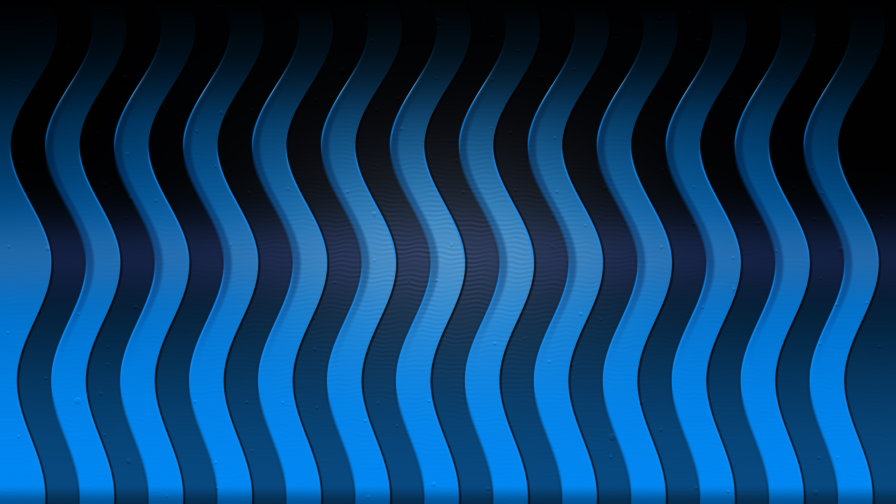
Write a Shadertoy shader that draws this background.

```glsl
// Embossed vertical wave ribbons in blue and black, with a hazy glow, ripples and droplets.
#define PERIOD 0.1368      // ribbon spacing, in canvas heights
#define FIRST_EDGE 0.133   // mean left edge of the first bright ribbon
#define RIBBONS 12.0
#define WAVE_LENGTH 0.468
#define WAVE_CREST 0.472   // height of a crest leaning right
#define AMP_LOW 0.025
#define AMP_HIGH 0.051
#define LINE_WIDTH 0.0021
#define RIPPLES 108.0
#define DROP_CELLS 17.0
#define BRIGHT_BLUE vec3(0.005, 0.53, 0.95)
#define DEEP_BLUE vec3(0.025, 0.28, 0.49)

const float TAU = 6.2831853;

vec3 hash3(vec2 p) {
    vec3 q = fract(vec3(p.xyx) * vec3(0.1031, 0.1030, 0.0973));
    q += dot(q, q.yxz + 33.33);
    return fract((q.xxy + q.yzz) * q.zyx);
}

float bell(float x, float width) {
    return exp(-x * x / (width * width));
}

// Sparse cellular droplets: light on the upper rim, dark on the lower rim.
float droplets(vec2 p, float aa) {
    vec2 g = p * DROP_CELLS;
    vec2 cell = floor(g);
    vec3 h = hash3(cell);
    vec2 offset = (g - cell - 0.2 - 0.6 * h.xy) / DROP_CELLS;
    float radius = mix(0.002, 0.006, pow(h.z, 8.0));
    float r = length(offset);
    float rim = bell(r - radius, 0.001 + 0.4 * aa);
    float present = step(0.75, hash3(cell + 51.0).x);
    return present * rim * offset.y / max(r, 0.001);
}

void mainImage(out vec4 fragColor, in vec2 fragCoord) {
    float aa = 1.0 / iResolution.y;
    vec2 p = fragCoord * aa;
    float aspect = iResolution.x * aa;

    // Wave whose swing grows with height
    float phase = TAU * (p.y - WAVE_CREST) / WAVE_LENGTH;
    float amp = mix(AMP_LOW, AMP_HIGH, p.y);
    float slope = -amp * sin(phase) * TAU / WAVE_LENGTH;
    float stretch = sqrt(1.0 + slope * slope);

    // Ribbon coordinate; the ends are held solid bright and solid dark
    float u = (p.x - FIRST_EDGE - amp * cos(phase)) / PERIOD;
    u = clamp(u, -0.75, RIBBONS - 0.25);
    float across = fract(u + 0.25) - 0.5;
    float side = across < 0.0 ? -1.0 : 1.0;
    float dist = (0.25 - abs(across)) * PERIOD / stretch;
    float lit = -side * slope / stretch;   // edges facing up catch light
    float soft = 0.7 * aa + 0.004 * step(side, 0.0) * smoothstep(0.0, 0.3, -lit);
    float ribbon = smoothstep(-soft, soft, dist);

    // Vertical gradients
    vec3 bright = BRIGHT_BLUE * (1.0 - pow(p.y, 1.9));
    bright *= 1.0 - 0.5 * smoothstep(0.74, 0.92, p.y);
    vec3 dark = DEEP_BLUE * (1.0 - smoothstep(0.02, 0.68, p.y)) + vec3(0.003, 0.005, 0.01);

    // Horizontal haze and central glow
    vec2 c = p - vec2(0.5 * aspect, 0.5);
    float haze = bell(c.y + 0.01, 0.075);
    float glow = bell(length(c / vec2(0.34, 0.22)), 1.0);
    bright = mix(bright, vec3(0.2, 0.44, 0.68), 0.6 * haze);
    dark = mix(dark, vec3(0.10, 0.15, 0.32), 0.72 * haze);
    bright = mix(bright, vec3(0.45, 0.69, 0.86), 0.55 * glow);
    dark = mix(dark, vec3(0.33, 0.39, 0.50), 0.43 * glow);

    // Shaded left flank of each bright ribbon
    float flank = 1.0 - smoothstep(-0.17, -0.1, across);
    float flankFade = smoothstep(0.25, 0.5, p.y) * (1.0 - smoothstep(0.7, 0.9, p.y));
    bright *= 1.0 - flank * flankFade * vec3(0.42, 0.3, 0.23);
    vec3 color = mix(dark, bright, ribbon);

    // Fine engraved ripples in patches, strongest under the glow
    float bend = 1.6 * sin(p.x * 43.0 + 2.0 * sin(p.y * 19.0)) + 0.9 * sin(p.x * 131.0 - p.y * 31.0);
    float ripple = sin(TAU * RIPPLES * p.y + bend);
    float patches = 0.65 + 0.35 * sin(p.x * 37.0 + p.y * 53.0 + 2.0 * sin(p.y * 29.0 - p.x * 17.0));
    color *= 1.0 + ripple * patches * (0.01 + mix(0.15, 0.06, ribbon) * glow);

    // Embossed edges: crisp bright line, dark line beside it
    float shine = bell(dist - 0.5 * LINE_WIDTH, LINE_WIDTH) * smoothstep(-0.15, 0.3, lit);
    float shadeAmount = side > 0.0 ? 0.65 : 0.12;
    float shade = bell(dist + 1.1 * LINE_WIDTH, 1.1 * LINE_WIDTH) * shadeAmount;
    float fade = 1.0 - smoothstep(0.7, 0.95, p.y);
    color *= 1.0 - shade;
    color = mix(color, vec3(0.08, 0.56, 0.97), 0.7 * shine * fade);

    // Pale glints on the upper left-hand edges
    float glint = bell(p.y - 0.82, 0.035) * step(side, 0.0) * max(lit, 0.0);
    color += vec3(0.5, 0.52, 0.52) * glint * bell(dist, 0.6 * LINE_WIDTH);

    // Droplets, then the darkened rim of the canvas
    color += droplets(p, aa) * (0.02 + 0.14 * color);
    color *= mix(0.62, 1.0, smoothstep(0.0, 0.04, p.y));
    color *= 1.0 - 0.3 * smoothstep(0.5, 0.95, abs(c.x)) * smoothstep(0.4, 0.8, p.y);
    fragColor = vec4(clamp(color, 0.0, 1.0), 1.0);
}
```
